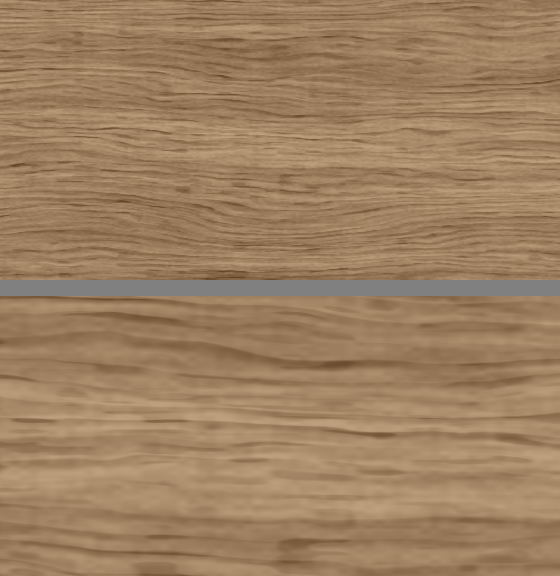
Top, the full canvas; bottom, a detail of the centre.
A WebGL 1 fragment shader for this texture:

```glsl
precision highp float;
uniform vec2 u_resolution;

float hash(vec2 p) {
  return fract(sin(dot(p, vec2(127.1, 311.7))) * 43758.5453);
}

float noise(vec2 p) {
  vec2 cell = floor(p);
  vec2 f = fract(p);
  f = f * f * (3.0 - 2.0 * f);
  float low = mix(hash(cell), hash(cell + vec2(1.0, 0.0)), f.x);
  float high = mix(hash(cell + vec2(0.0, 1.0)), hash(cell + 1.0), f.x);
  return mix(low, high, f.y);
}

// Noise centred on zero and stretched along the board
float streak(vec2 p, float alongX, float acrossY, float seed) {
  return noise(p * vec2(alongX, acrossY) + seed) - 0.5;
}

// Growth height: its level lines bend into long arches and closed ovals
float growthHeight(vec2 p) {
  return p.y + 0.115 * streak(p, 1.3, 6.1, 3.7)
             + 0.042 * streak(p, 3.1, 12.0, 17.3)
             + 0.012 * streak(p, 9.0, 30.0, 41.9)
             + 0.004 * streak(p, 26.0, 60.0, 8.4);
}

// Porous dark edge of each ring, soft on one side and crisp on the other
float ringEdge(float ring) {
  float f = fract(ring);
  return smoothstep(0.3, 0.85, f) * (1.0 - smoothstep(0.88, 1.0, f));
}

void main() {
  vec2 p = gl_FragCoord.xy / u_resolution.y;
  float height = growthHeight(p);
  float knotShade = 0.0;

  // Small knots part the grain around a dark core
  for (int i = 0; i < 3; i++) {
    float id = float(i);
    vec2 centre = vec2(0.1 + 0.62 * id + 0.25 * hash(vec2(id, 4.0)),
                       0.08 + 0.84 * hash(vec2(id, 9.0)));
    vec2 d = p - centre;
    height -= 0.7 * d.y * exp(-dot(d * d, vec2(260.0, 1100.0)));
    d += 0.016 * vec2(streak(p, 40.0, 60.0, id), streak(p, 35.0, 70.0, id + 5.0));
    knotShade += exp(-dot(d * d, vec2(5000.0, 22000.0)));
  }

  // Rings of uneven width and strength
  float ring = height * 40.0 + 1.6 * streak(vec2(p.x, height), 0.8, 14.0, 5.1);
  float edgeStrength = 0.1 + 1.3 * noise(vec2(p.x * 2.6, floor(ring) * 3.1));
  float edge = ringEdge(ring) * edgeStrength;
  float broad = streak(p, 0.9, 5.0, 61.3);
  float bands = streak(vec2(p.x, height), 0.7, 19.0, 23.5);
  float lines = streak(vec2(p.x, height), 2.2, 85.0, 33.1);

  // Fibres and short pores follow the bent grain loosely
  vec2 g = vec2(p.x, mix(p.y, height, 0.7));
  float fibres = 0.26 * streak(g, 6.0, 95.0, 7.9)
               + 0.36 * streak(g, 15.0, 150.0, 13.2)
               + 0.22 * streak(p, 90.0, 170.0, 29.4);
  float pores = smoothstep(0.58, 0.82, noise(g * vec2(19.0, 150.0) + 51.7));
  float porous = smoothstep(0.3, 0.7, noise(vec2(p.x * 2.0, height * 24.0) + 71.2));

  float tone = 0.74 + 0.38 * broad + 0.46 * bands + 0.34 * lines + fibres;
  tone -= 0.36 * edge + pores * (0.06 + 0.22 * porous + 0.22 * edge);
  tone -= 0.5 * knotShade;

  vec3 darkOak = vec3(0.49, 0.37, 0.25);
  vec3 paleOak = vec3(0.70, 0.58, 0.45);
  gl_FragColor = vec4(mix(darkOak, paleOak, clamp(tone, -0.5, 1.2)), 1.0);
}
```
